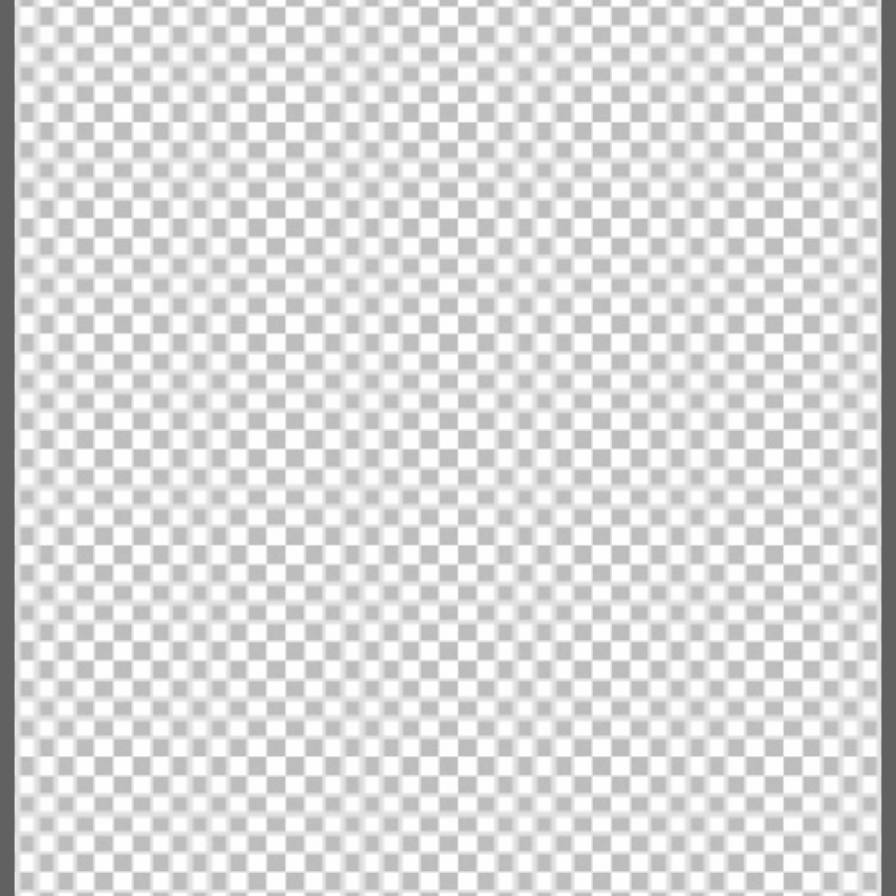
Write a WebGL 2 fragment shader that draws this pattern.

```glsl
#version 300 es
precision highp float;

uniform vec2 u_resolution;
out vec4 fragColor;

const vec3 WHITE = vec3(0.995);
const vec3 GREY = vec3(0.742);
const vec3 BAR = vec3(0.38);

const vec2 CELL_SIZE = vec2(0.02137, 0.02146);
const vec2 GRID_ORIGIN = vec2(0.4898, 0.6276);
const vec2 BEAT_PERIOD = vec2(8.6, 5.6);   // in cells
const vec2 BEAT_CENTRE = vec2(0.5, 0.0);   // where edges are crispest
const float BAR_WIDTH = 0.0163;
const float TAU = 6.2831853;

float hash(vec2 p) {
    return fract(sin(dot(p, vec2(127.1, 311.7))) * 43758.5453);
}

// Edge softness, in cells, of one grid line; it beats across the grid.
float edgeSoftness(float line, float period, float centre) {
    float beat = 0.5 - 0.5 * cos(TAU * (line - centre) / period);
    float jitter = 0.05 * (hash(vec2(line, period)) - 0.5);
    return mix(0.07, 0.29, beat) + jitter;
}

// Square wave of +1 and -1 that fades through zero at each grid line.
float softSquare(float g, float period, float centre, float pixel) {
    float line = floor(g + 0.5);
    float soft = max(edgeSoftness(line, period, centre), 0.6 * pixel);
    float polarity = 1.0 - 2.0 * mod(floor(g), 2.0);
    return polarity * smoothstep(0.0, soft, abs(g - line));
}

vec3 checker(vec2 uv, vec2 pixel) {
    vec2 g = (uv - GRID_ORIGIN) / CELL_SIZE;
    vec2 gridPixel = pixel / CELL_SIZE;
    float wave = softSquare(g.x, BEAT_PERIOD.x, BEAT_CENTRE.x, gridPixel.x)
               * softSquare(g.y, BEAT_PERIOD.y, BEAT_CENTRE.y, gridPixel.y);
    float whiteness = pow(0.5 + 0.5 * wave, 0.85);

    // Faint grain, strongest in the grey cells
    float grain = (hash(floor(uv * 384.0)) - 0.5) * mix(0.016, 0.004, whiteness);
    return mix(GREY, WHITE, whiteness) + grain;
}

// Coverage of the upright bars along the left and right sides.
float sideBars(float x, float pixel) {
    float inset = min(x, 1.0 - x) - BAR_WIDTH;
    float blur = max(0.0012, 0.7 * pixel);
    return 1.0 - smoothstep(-blur, blur, inset);
}

void main() {
    vec2 pixel = 1.0 / u_resolution;
    vec2 uv = gl_FragCoord.xy * pixel;
    vec3 color = checker(uv, pixel);
    color = mix(color, BAR, sideBars(uv.x, pixel.x));
    fragColor = vec4(clamp(color, 0.0, 1.0), 1.0);
}
```
